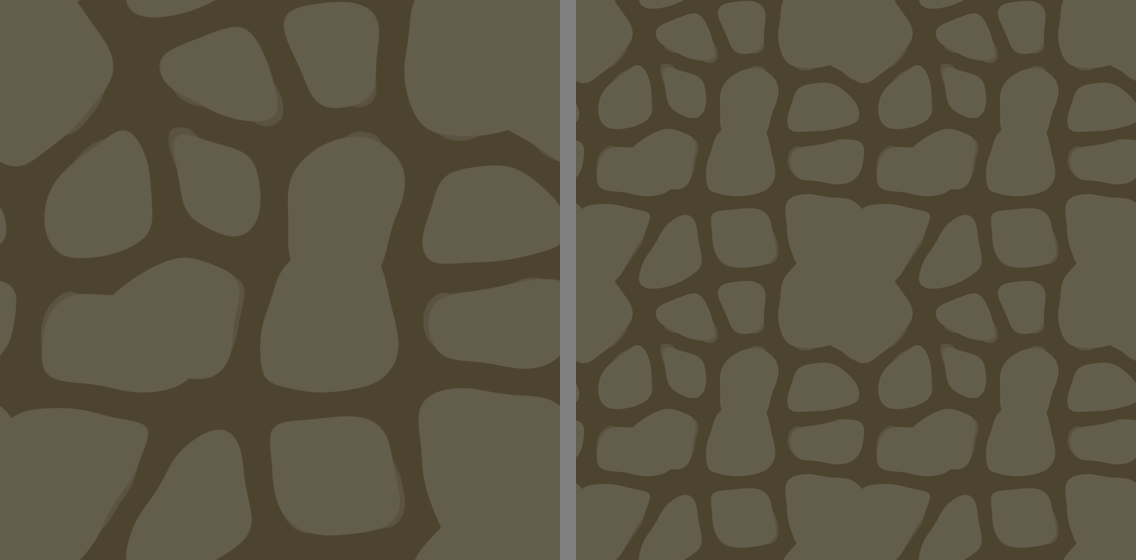
Left, the tile; right, the same tile 2 across and 2 down.
Give the GLSL for this pattern, as a Shadertoy shader.

```glsl
const float TAU = 6.2831853;
const float CELLS = 4.0;

vec2 hash22(vec2 p) {
    vec3 q = fract((p.xyx + 17.0) * vec3(0.1031, 0.1030, 0.0973));
    q += dot(q, q.yzx + 33.33);
    return fract((q.xx + q.yz) * q.zy);
}

// Cells that share an id fuse into one larger stone
float stoneId(vec2 cell) {
    vec2 fromCentre = abs(cell - 1.5);
    if (min(fromCentre.x, fromCentre.y) > 1.0) return 0.0;
    if (cell.y == 1.0 && cell.x < 2.0) return 1.0;
    if (cell.x == 2.0 && fromCentre.y < 1.0) return 2.0;
    return 3.0 + cell.x + CELLS * cell.y;
}

// Depth inside the nearest stone, with rounded corners
float stoneDepth(vec2 uv) {
    vec2 p = uv * CELLS;
    vec2 base = floor(p);
    vec3 sites[25];
    for (int i = 0; i < 25; i++) {
        vec2 cell = base + vec2(i % 5 - 2, i / 5 - 2);
        vec2 wrapped = mod(cell, CELLS);
        vec2 site = cell + 0.13 + 0.74 * hash22(wrapped);
        sites[i] = vec3((site - p) / CELLS, stoneId(wrapped));
    }

    float depth = -1.0;
    for (int y = 1; y < 4; y++)
    for (int x = 1; x < 4; x++) {
        vec3 own = sites[y * 5 + x];
        // Smooth minimum of the distances to all bisectors
        float sum = 0.0;
        for (int j = 0; j < 25; j++) {
            vec3 other = sites[j];
            if (other.z == own.z) continue;
            float bisector = (dot(other.xy, other.xy) - dot(own.xy, own.xy))
                           / (2.0 * length(other.xy - own.xy));
            sum += exp(-bisector / 0.022);
        }
        depth = max(depth, -0.022 * log(sum));
    }
    return depth;
}

void mainImage(out vec4 fragColor, in vec2 fragCoord) {
    vec2 uv = fragCoord / iResolution.xy;
    float softness = 0.8 / iResolution.y;

    // Slight waviness of the outlines
    vec2 wobble = 0.0025 * sin(TAU * (uv.yx * vec2(7.0, 6.0) + uv * vec2(3.0, -4.0)));
    float depth = stoneDepth(uv + wobble) - 0.023;

    // Faint worn rims on a few stretches of outline
    float wear = sin(TAU * (3.0 * uv.x + uv.y)) * sin(TAU * (2.0 * uv.y - 3.0 * uv.x) + 1.0);
    float rimWidth = 0.008 * smoothstep(0.45, 0.95, wear);

    vec3 soil = vec3(0.302, 0.267, 0.186);
    vec3 stone = vec3(0.390, 0.364, 0.298);
    float rim = smoothstep(-softness, softness, depth + rimWidth);
    float face = smoothstep(-softness, softness, depth);
    vec3 color = mix(soil, mix(soil, stone, 0.6), rim);
    fragColor = vec4(mix(color, stone, face), 1.0);
}
```
